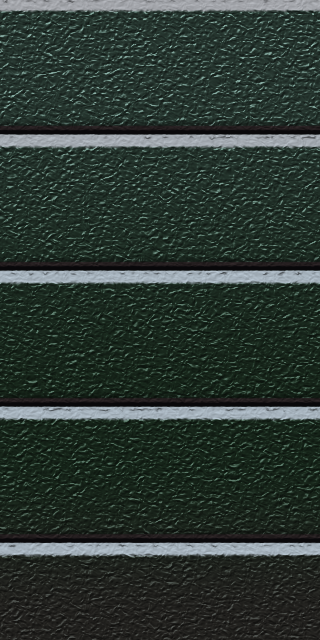
This texture is drawn by a Shadertoy shader. Its source:

```glsl
// Dark green embossed lap siding: glossy upper lips, shadowed gaps, leathery grain.

// Layout, measured down from the top edge of the canvas
const float PITCH       = 0.2127;   // board spacing, in canvas heights
const float FIRST_LIP   = -0.0025;  // top of the first lip, in canvas heights
const float LIP_WIDTH   = 0.092;    // in board pitches
const float GAP_WIDTH   = 0.064;
const float GAP_SPLIT   = 0.034;    // height of the black lower part of the gap

// Grain
const vec2  GRAIN_CELLS = vec2(66.0, 84.0); // bumps per canvas width
const float GRAIN_WARP  = 0.9;
const float RELIEF_STEP = 0.0038;   // slope sampling distance, in canvas widths
const float LIP_ROUGH   = 0.012;    // how far the grain frays the lip

// Colours
const vec3 TEAL       = vec3(0.145, 0.205, 0.180);
const vec3 GREEN      = vec3(0.085, 0.142, 0.098);
const vec3 BROWN      = vec3(0.130, 0.127, 0.117);
const vec3 GLINT      = vec3(0.46, 0.54, 0.54);
const vec3 LIP_WARM   = vec3(0.64, 0.65, 0.67);
const vec3 LIP_COOL   = vec3(0.65, 0.70, 0.74);
const vec3 GAP_BROWN  = vec3(0.145, 0.120, 0.125);
const vec3 GAP_BLACK  = vec3(0.035, 0.030, 0.040);

// Random vector in -1..1 for a lattice point
vec2 hash2(vec2 p) {
    vec3 q = fract(p.xyx * vec3(0.1031, 0.1030, 0.0973));
    q += dot(q, q.yzx + 33.33);
    return fract((q.xx + q.yz) * q.zy) * 2.0 - 1.0;
}

// Gradient noise
float noise(vec2 p) {
    vec2 i = floor(p), f = p - i;
    vec2 u = f * f * f * (f * (f * 6.0 - 15.0) + 10.0);
    vec2 e = vec2(0.0, 1.0);
    float low  = mix(dot(hash2(i), f), dot(hash2(i + e.yx), f - e.yx), u.x);
    float high = mix(dot(hash2(i + e.xy), f - e.xy), dot(hash2(i + e.yy), f - e.yy), u.x);
    return mix(low, high, u.y);
}

// Wrinkled, leather-like relief
float relief(vec2 p) {
    vec2 q = p * GRAIN_CELLS + 40.0;
    q += GRAIN_WARP * vec2(noise(q * 0.45), noise(q * 0.45 + 71.0));
    return noise(q) + 0.4 * noise(q * 1.9 + 19.0);
}

void mainImage(out vec4 fragColor, in vec2 fragCoord) {
    vec2 uv = fragCoord / iResolution.xy;
    vec2 p = uv * vec2(1.0, 2.0);
    float down = 1.0 - uv.y;

    // Signed distance below the nearest lip top, in pitches
    float t = fract((down - FIRST_LIP) / PITCH + 0.5) - 0.5;
    float aa = 0.8 / (iResolution.y * PITCH);

    // Slope towards a light above and slightly left
    float bump = relief(p);
    float lit = (bump - relief(p + vec2(-0.35, 0.94) * RELIEF_STEP)) / (RELIEF_STEP * 80.0);

    // Board face: cool sheen at the top, brown and dull at the bottom
    float fade = smoothstep(0.1, 0.65, down);
    float dusk = smoothstep(0.72, 0.97, down);
    vec3 base = mix(mix(TEAL, GREEN, fade), BROWN, dusk);
    float sheen = mix(mix(0.68, 0.48, fade), 0.26, dusk);
    float patchy = 1.0 + 0.25 * noise(p * vec2(5.0, 9.0) + 7.0);
    vec3 col = base * (1.0 + 0.35 * clamp(lit, -1.3, 1.3));
    col += GLINT * sheen * patchy * smoothstep(0.25, 1.7, lit);
    col *= 1.0 - 0.3 * smoothstep(-GAP_WIDTH - 0.05, -GAP_WIDTH, t) * step(t, 0.0);

    // Glossy lip with a frayed lower edge and fine dark creases near its top
    vec3 lip = mix(LIP_WARM, LIP_COOL, smoothstep(0.05, 0.45, down));
    lip *= 1.0 + 0.07 * clamp(lit, -1.5, 1.5);
    float crease = smoothstep(0.012, 0.0, abs(t - 0.022 - 0.02 * bump));
    lip *= 1.0 - 0.5 * crease * smoothstep(-0.1, 0.35, noise(p * vec2(38.0, 20.0)));
    float ragged = t + LIP_ROUGH * bump - 0.005 * lit;
    float lipMask = smoothstep(-aa, aa, t + 0.3 * LIP_ROUGH * bump)
                  * (1.0 - smoothstep(LIP_WIDTH - 0.014, LIP_WIDTH + 0.012, ragged));

    // Gap: brown ledge above, black shadow below
    vec3 ledge = GAP_BROWN * (1.0 + 0.25 * clamp(lit, -1.5, 1.5));
    vec3 gap = mix(ledge, GAP_BLACK, smoothstep(-0.008, 0.008, t + GAP_SPLIT + 0.01 * bump));
    float gapMask = smoothstep(-aa, aa, t + GAP_WIDTH) * (1.0 - smoothstep(-aa, aa, t));

    col = mix(col, gap, gapMask);
    col = mix(col, lip, lipMask);
    fragColor = vec4(clamp(col, 0.0, 1.0), 1.0);
}
```
